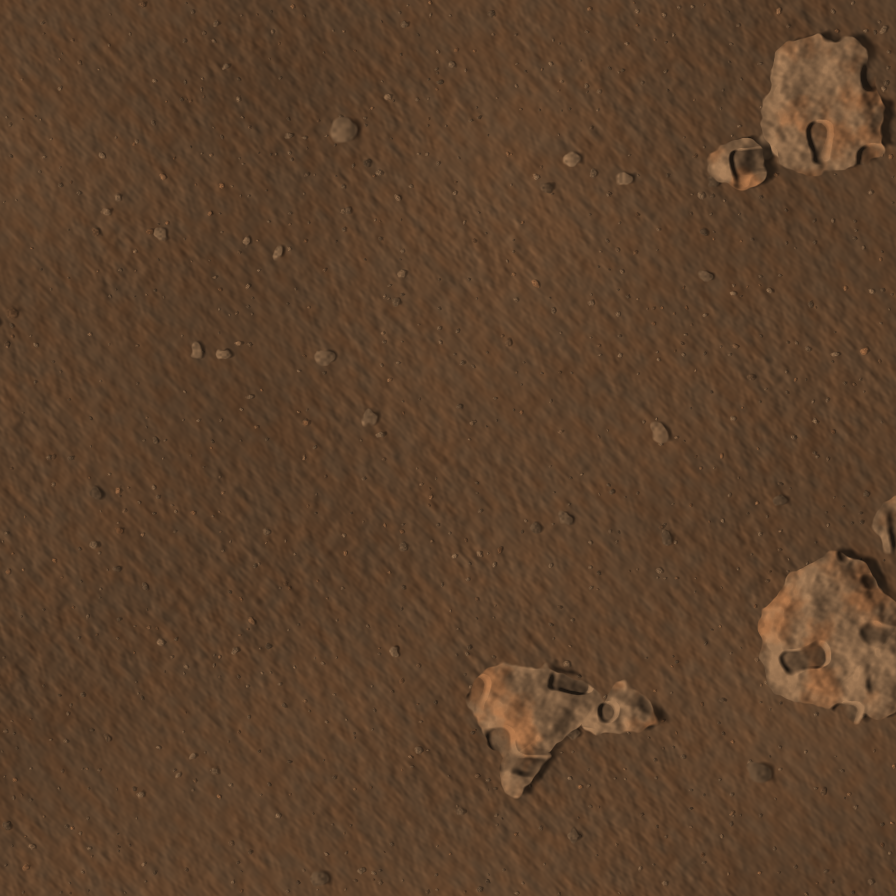
Reproduce this texture procedurally as a Shadertoy shader.

```glsl
// Dry brown soil with scattered pebbles and a few pitted, half-buried rocks.
// Soil is embossed value noise, pebbles are jittered grid cells in several
// sizes, and rocks are warped ellipses lit by the slope of a height function.

#define SOIL vec3(0.350, 0.250, 0.168)
#define STONE vec3(0.475, 0.360, 0.255)
#define RUST vec3(0.550, 0.370, 0.235)
#define PALE_ROCK vec3(0.510, 0.385, 0.272)
#define TO_LIGHT vec2(-0.96, -0.28)
#define SHADOW 0.45
#define GRAIN 0.25
#define PATCHES 0.22
#define ROCK_RELIEF 2.3

const int LOBES = 8;
// Rock lobes: centre in xy, radii in zw
const vec4 rockLobes[LOBES] = vec4[LOBES](
    vec4(0.920, 0.880, 0.073, 0.080), vec4(0.815, 0.820, 0.036, 0.026),
    vec4(0.590, 0.215, 0.075, 0.054), vec4(0.585, 0.160, 0.027, 0.040),
    vec4(0.690, 0.205, 0.042, 0.024), vec4(0.925, 0.295, 0.078, 0.082),
    vec4(0.985, 0.245, 0.060, 0.048), vec4(1.000, 0.410, 0.024, 0.030));

vec4 hash4(vec2 p) {
    vec4 q = fract(p.xyxy * vec4(0.1031, 0.1030, 0.0973, 0.1099));
    q += dot(q, q.wzxy + 33.33);
    return fract((q.xxyz + q.yzzw) * q.zywx);
}

float noise(vec2 p) {
    vec2 cell = floor(p), f = fract(p);
    f = f * f * (3.0 - 2.0 * f);
    float lower = mix(hash4(cell).x, hash4(cell + vec2(1, 0)).x, f.x);
    float upper = mix(hash4(cell + vec2(0, 1)).x, hash4(cell + vec2(1, 1)).x, f.x);
    return mix(lower, upper, f.y);
}

float fbm(vec2 p) {
    float sum = 0.0, amp = 0.53;
    for (int i = 0; i < 4; i++) {
        sum += amp * noise(p);
        p = mat2(1.6, 1.2, -1.2, 1.6) * p + 7.3;
        amp *= 0.5;
    }
    return sum;
}

// Soil: broad patches, diagonal embossed grain and slight hue speckle
vec3 soilColor(vec2 uv) {
    vec2 diagonal = vec2(uv.x - uv.y, uv.x + uv.y) * 0.7071 + 3.0;
    vec2 coarse = diagonal * vec2(75, 140), fine = diagonal * vec2(170, 290);
    float emboss = noise(coarse) - noise(coarse + vec2(0.35, 0.6));
    emboss += 0.7 * (noise(fine) - noise(fine + vec2(0.4, 0.6)));
    float rough = mix(0.55, 1.25, fbm(uv * 7.0 + 20.0));
    float patches = fbm(uv * vec2(3.5, 5.0) + 4.0) - 0.5;
    float hue = noise(diagonal * vec2(60, 100) + 50.0) - 0.5;
    vec3 color = SOIL * (1.0 + PATCHES * patches + GRAIN * rough * emboss);
    return color + hue * vec3(0.022, -0.004, -0.016);
}

// One layer of pebbles; size is the largest radius in cell units
vec3 addPebbles(vec3 color, vec2 uv, float cells, float density, float size) {
    vec2 grid = uv * cells;
    for (int k = 0; k < 9; k++) {
        vec2 id = floor(grid) + vec2(k % 3 - 1, k / 3 - 1);
        vec4 rnd = hash4(id + cells * 3.0 + 11.0);
        if (rnd.x > density) continue;
        vec4 look = hash4(id + cells + 71.0);
        float radius = size * mix(0.4, 1.0, rnd.w * rnd.w);
        vec2 d = (grid - id - 0.2 - 0.6 * rnd.yz) / radius;
        float turn = look.x * 6.283;
        mat2 spin = mat2(cos(turn), sin(turn), -sin(turn), cos(turn));
        vec2 stretch = vec2(1.0, mix(1.0, 1.6, look.y));
        float wobble = 0.6 * (noise(d * 1.4 + id * 5.0) - 0.5);
        float body = length(spin * d * stretch) - 0.95 + wobble;
        float shadow = length(spin * (d + TO_LIGHT * 0.5) * stretch) - 0.95 + wobble;
        float edge = 1.1 * cells / (iResolution.y * radius) + 0.08;
        color *= mix(1.0, SHADOW + 0.1, 1.0 - smoothstep(-edge - 0.2, edge, shadow));
        vec3 tint = mix(STONE, RUST, smoothstep(0.6, 1.0, look.z));
        tint *= mix(0.68, 1.08, look.w) * (0.93 + 0.22 * dot(d, TO_LIGHT));
        tint *= 0.85 + 0.3 * noise(d * 3.0 + id);
        color = mix(color, tint, 1.0 - smoothstep(-edge, edge, body));
    }
    return color;
}

// Distance to the ragged rock outlines, negative inside
float rockDistance(vec2 uv) {
    vec2 warp = vec2(fbm(uv * 17.0), fbm(uv * 17.0 + 40.0)) - 0.5;
    vec2 p = uv + 0.055 * warp;
    float dist = 1.0;
    for (int i = 0; i < LOBES; i++) {
        vec4 lobe = rockLobes[i];
        dist = min(dist, (length((p - lobe.xy) / lobe.zw) - 1.0) * min(lobe.z, lobe.w));
    }
    return dist;
}

float rockPits(vec2 uv) {
    return smoothstep(0.66, 0.80, noise(uv * 34.0 + 9.0));
}

float rockHeight(vec2 uv) {
    float dome = 0.5 * smoothstep(0.0, 0.03, -rockDistance(uv));
    return dome + 0.9 * fbm(uv * 30.0) - 0.4 * rockPits(uv);
}

// Rocks: broken side shadow, then slope-lit stone with rusty stains
vec3 addRocks(vec3 color, vec2 uv) {
    float dist = rockDistance(uv), edge = 1.2 / iResolution.y;
    float shadow = rockDistance(uv + TO_LIGHT * 0.012);
    float gaps = smoothstep(0.35, 0.55, noise(uv * 22.0 + 5.0));
    color *= mix(1.0, SHADOW, gaps * (1.0 - smoothstep(-0.004, 0.003, shadow)));
    if (dist > edge) return color;
    float slope = rockHeight(uv) - rockHeight(uv + TO_LIGHT * 0.005);
    float light = clamp(0.98 + ROCK_RELIEF * slope, 0.32, 1.25);
    vec3 tint = mix(PALE_ROCK, RUST, smoothstep(0.45, 0.70, fbm(uv * 24.0 + 60.0)));
    tint *= (0.82 + 0.3 * fbm(uv * 90.0)) * (1.0 - 0.28 * rockPits(uv));
    return mix(color, tint * light, 1.0 - smoothstep(-edge, edge, dist));
}

void mainImage(out vec4 fragColor, in vec2 fragCoord) {
    vec2 uv = fragCoord / iResolution.xy;
    vec3 color = soilColor(uv);
    vec4 cells = vec4(95, 48, 21, 9), density = vec4(0.10, 0.09, 0.10, 0.17);
    vec4 size = vec4(0.26, 0.24, 0.22, 0.17);
    for (int i = 0; i < 4; i++) color = addPebbles(color, uv, cells[i], density[i], size[i]);
    fragColor = vec4(addRocks(color, uv), 1.0);
}
```
